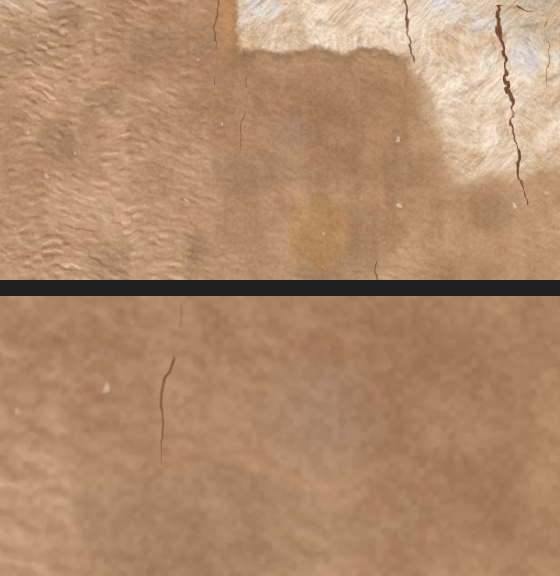
Top: the whole. Bottom: its middle third, enlarged.
Reproduce this texture procedurally as a Shadertoy shader.

```glsl
// Weathered clay wall: rippled brown mud, flaking pale plaster and dark cracks.

float hash(vec2 p) {
    return fract(sin(dot(p, vec2(127.1, 311.7))) * 43758.545);
}

// Smooth cellular noise: scattered soft dabs of random tone, -0.5 to 0.5
float dabs(vec2 p) {
    vec2 base = floor(p);
    float sum = 0.0, total = 0.0;
    for (int j = -1; j <= 1; j++)
    for (int i = -1; i <= 1; i++) {
        vec2 cell = base + vec2(i, j);
        vec2 rel = p - cell - 0.15 - 0.7 * vec2(hash(cell), hash(cell + 41.3));
        float weight = exp(-7.0 * dot(rel, rel));
        sum += weight * (hash(cell + 7.7) - 0.5);
        total += weight;
    }
    return sum / total;
}

// Rotated layers of dabs, roughly -0.7 to 0.7
float layered(vec2 p) {
    float sum = 0.0, amp = 0.8;
    for (int i = 0; i < 5; i++) {
        sum += amp * dabs(p);
        p = mat2(1.6, 1.2, -1.2, 1.6) * p + 5.3;
        amp *= 0.62;
    }
    return sum;
}

// Soft elliptical spot
float spot(vec2 p, vec2 centre, vec2 radius) {
    vec2 d = (p - centre) / radius;
    return exp(-dot(d, d));
}

// Tapering crack along a segment; ends = (start, finish)
float crack(vec2 p, vec4 ends, float width, float pixel) {
    vec2 along = ends.zw - ends.xy, rel = p - ends.xy;
    float h = clamp(dot(rel, along) / dot(along, along), 0.0, 1.0);
    float w = width * (1.0 - 0.75 * h * h) * (0.85 + 0.9 * dabs(p * 30.0));
    float line = 1.0 - smoothstep(w - pixel, w + pixel, length(rel - along * h));
    float broken = smoothstep(-0.25, 0.1, dabs(p * 19.0 + 3.0) + 60.0 * max(width - 0.002, 0.0));
    return line * broken * mix(0.4, 0.95, clamp(width / 0.006, 0.0, 1.0));
}

void mainImage(out vec4 fragColor, in vec2 fragCoord) {
    vec2 p = fragCoord / iResolution.y;
    p.x *= 2.0 * iResolution.y / iResolution.x;
    float pixel = 1.0 / iResolution.y;
    float broad = layered(p * 2.6 + 3.0);
    float fine = layered(p * 11.0);
    float grain = dabs(p * 115.0);
    float streaks = dabs(p * vec2(24.0, 5.0));

    // Brown clay with broad stains
    float tone = 0.5 + 0.5 * broad + 0.3 * fine + 0.2 * streaks;
    tone -= 0.35 * spot(p, vec2(1.2, 0.69), vec2(0.3, 0.15));
    tone += 0.3 * spot(p, vec2(2.0, 0.1), vec2(0.35, 0.3));
    tone += 0.2 * spot(p, vec2(0.3, 0.25), vec2(0.35, 0.2));
    vec3 color = mix(vec3(0.63, 0.47, 0.355), vec3(0.795, 0.645, 0.51), clamp(tone, 0.0, 1.0));
    color.b -= 0.015 * smoothstep(0.7, 1.6, p.x);
    color = mix(color, vec3(0.82, 0.71, 0.60), 0.8 * spot(p, vec2(0.03, 1.02), vec2(0.2, 0.07)));
    color = mix(color, vec3(0.81, 0.60, 0.40), 0.8 * spot(p, vec2(0.82, 0.94), vec2(0.035, 0.13)));
    color = mix(color, vec3(0.63, 0.51, 0.43), 0.5 * spot(p, vec2(1.05, 0.52), vec2(0.06, 0.07)));

    // Short wavy ripples lit from above, strongest on the left
    vec2 flow = p + 0.012 * vec2(sin(p.y * 19.0), sin(p.x * 17.0 + 5.0 * p.y));
    flow.y += 0.15 * p.x + 0.012 * fine;
    flow *= vec2(30.0, 62.0);
    float ripple = dabs(flow) - dabs(flow + vec2(0.15, 0.6));
    float rippled = mix(0.35, 1.0, 1.0 - smoothstep(0.4, 1.0, p.x));
    color += vec3(0.12, 0.125, 0.13) * rippled * (0.8 + broad) * ripple;

    // Scattered dark smudges
    float smudge = smoothstep(0.2, 0.42, dabs(p * 6.5 + 2.0) + 0.15 * fine);
    color *= 1.0 - 0.07 * smudge;

    // Round ochre stain
    vec2 stain = (p - vec2(1.135, 0.165)) / vec2(0.112, 0.13);
    float disc = 1.0 - smoothstep(0.88, 1.06, length(stain) + 0.2 * fine);
    color = mix(color, vec3(0.735, 0.55, 0.36) + 0.1 * fine, 0.55 * disc);

    // Plaster outline: a strip on top that drops down on the right
    float drop = smoothstep(1.40, 1.68, p.x);
    float steep = 4.0 * drop * (1.0 - drop);
    float lip = mix(0.822, 0.35, drop) + 0.12 * max(p.x - 1.6, 0.0);
    lip += 0.01 * sin(p.x * 29.0 + 1.0) + (0.03 + 0.2 * steep) * fine;
    float inside = min(p.y - lip, p.x - 0.845 + 0.03 * fine);
    float softness = 0.012 + 0.03 * drop + 0.13 * steep;
    float plaster = smoothstep(-softness, softness, inside);
    color *= 1.0 - 0.09 * smoothstep(-0.06, 0.0, inside) * (1.0 - drop);

    // Plaster colour, lime bloom and grey corner
    vec2 rough = p * 17.0 + 0.5 * sin(p.yx * 23.0);
    float light = layered(rough) - layered(rough + vec2(-0.1, 0.14));
    float paleness = 0.5 + 0.8 * broad + 0.9 * fine + 0.6 * (p.y - 0.75);
    vec3 coat = mix(vec3(0.815, 0.685, 0.55), vec3(0.935, 0.855, 0.77), clamp(paleness, 0.0, 1.0));
    float lime = spot(p, vec2(0.92, 0.97), vec2(0.09, 0.07));
    lime += spot(vec2(p.x, p.y + 0.6 * (p.x - 1.66)), vec2(1.66, 0.95), vec2(0.17, 0.06));
    lime += spot(p, vec2(1.92, 0.80), vec2(0.13, 0.05));
    coat = mix(coat, vec3(0.875, 0.85, 0.835), clamp(lime * (0.7 + 1.5 * fine), 0.0, 0.85));
    float corner = spot(p, vec2(1.98, 0.97), vec2(0.16, 0.12));
    coat = mix(coat, vec3(0.71, 0.65, 0.57), clamp(corner * (1.0 + 1.5 * fine), 0.0, 0.9));
    color = mix(color, coat + clamp(0.22 * light, -0.12, 0.06), plaster);

    // Cracks with a jagged path
    vec4 ends[9] = vec4[9](
        vec4(0.775, 1.02, 0.772, 0.70), vec4(0.892, 0.78, 0.855, 0.47),
        vec4(1.437, 1.02, 1.475, 0.76), vec4(1.475, 0.78, 1.44, 0.64),
        vec4(1.77, 0.98, 1.875, 0.27), vec4(1.77, 0.98, 1.89, 0.96),
        vec4(1.953, 0.92, 1.96, 0.70), vec4(1.35, 0.09, 1.345, -0.05),
        vec4(0.69, 0.20, 0.675, 0.04));
    float widths[9] = float[9](0.0038, 0.0025, 0.005, 0.002, 0.008, 0.005, 0.0025, 0.0035, 0.0015);
    vec2 jagged = p + 0.006 * sin(p.yx * 37.0) + 0.012 * dabs(p * 45.0);
    float cracked = 0.0;
    for (int i = 0; i < 9; i++)
        cracked = max(cracked, crack(jagged, ends[i], widths[i], pixel));
    color = mix(color, vec3(0.43, 0.28, 0.18), cracked);

    // Sparse white flecks and fine grain
    float fleck = smoothstep(0.475, 0.5, dabs(p * 38.0 + 0.4));
    color = mix(color, vec3(0.93, 0.87, 0.79), 0.6 * fleck);
    color += 0.045 * grain;
    fragColor = vec4(clamp(color, 0.0, 1.0), 1.0);
}
```
